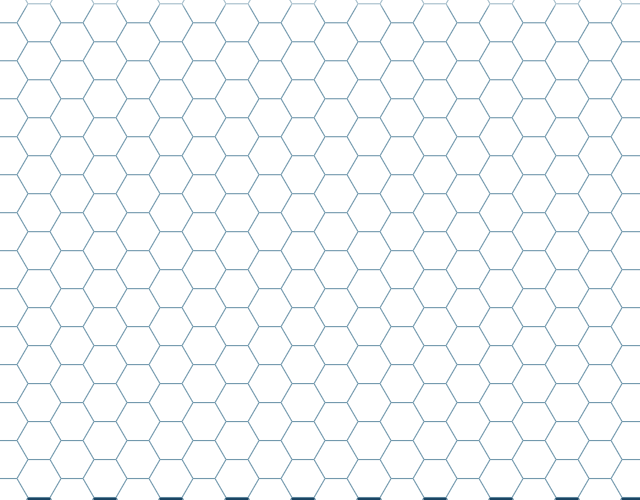
Write a Shadertoy shader that draws this pattern.

```glsl
// Thin blue-grey honeycomb outline on white, with dark bars along the bottom edge.

const float APOTHEM = 0.03798;                    // half the height of a cell
const float STRETCH = 1.0034;                     // slight widening of the cells
const vec2 CELL_CENTER = vec2(0.0780, 0.04294);   // center of one reference cell
const float LINE_WIDTH = 0.00225;
const vec2 BAR_HALF_SIZE = vec2(0.0228, 0.0045);

const vec3 PAPER = vec3(1.0);
const vec3 LINE_BLUE = vec3(0.45, 0.60, 0.68);
const vec3 BAR_NAVY = vec3(0.10, 0.27, 0.39);

// Offset from the nearest point of a rectangular lattice
vec2 latticeOffset(vec2 p, vec2 period) {
    return p - period * floor(p / period + 0.5);
}

// Offset from the nearest hexagon center, from two interleaved lattices
vec2 hexOffset(vec2 p, float apothem) {
    vec2 period = 2.0 * apothem * vec2(sqrt(3.0), 1.0);
    vec2 a = latticeOffset(p, period);
    vec2 b = latticeOffset(p - 0.5 * period, period);
    return dot(a, a) < dot(b, b) ? a : b;
}

// Distance from inside a flat-topped hexagon to its border
float hexBorder(vec2 p, float apothem) {
    p = abs(p);
    return apothem - max(p.y, dot(p, vec2(0.5 * sqrt(3.0), 0.5)));
}

// Coverage of a region whose signed distance is negative inside
float coverage(float d, float pixel) {
    return clamp(0.5 - d / pixel, 0.0, 1.0);
}

// Coverage of a line, also correct when thinner than a pixel
float strokeCoverage(float d, float width, float pixel) {
    return coverage(d - 0.5 * width, pixel) - coverage(d + 0.5 * width, pixel);
}

void mainImage(out vec4 fragColor, in vec2 fragCoord) {
    float pixel = 1.0 / iResolution.y;
    vec2 uv = fragCoord * pixel;
    vec2 p = (uv - CELL_CENTER) / vec2(STRETCH, 1.0);

    // Honeycomb lines, paler at the very top
    float border = hexBorder(hexOffset(p, APOTHEM), APOTHEM);
    float fade = 1.0 - 0.35 * smoothstep(0.982, 0.992, uv.y);
    float line = strokeCoverage(border, LINE_WIDTH, pixel) * fade;
    vec3 color = mix(PAPER, LINE_BLUE, line);

    // Bars below every other column
    float columnX = latticeOffset(p, vec2(2.0 * sqrt(3.0) * APOTHEM)).x;
    float bar = coverage(abs(columnX) - BAR_HALF_SIZE.x, pixel)
              * coverage(uv.y - BAR_HALF_SIZE.y, pixel);
    color = mix(color, BAR_NAVY, bar);

    fragColor = vec4(color, 1.0);
}
```
